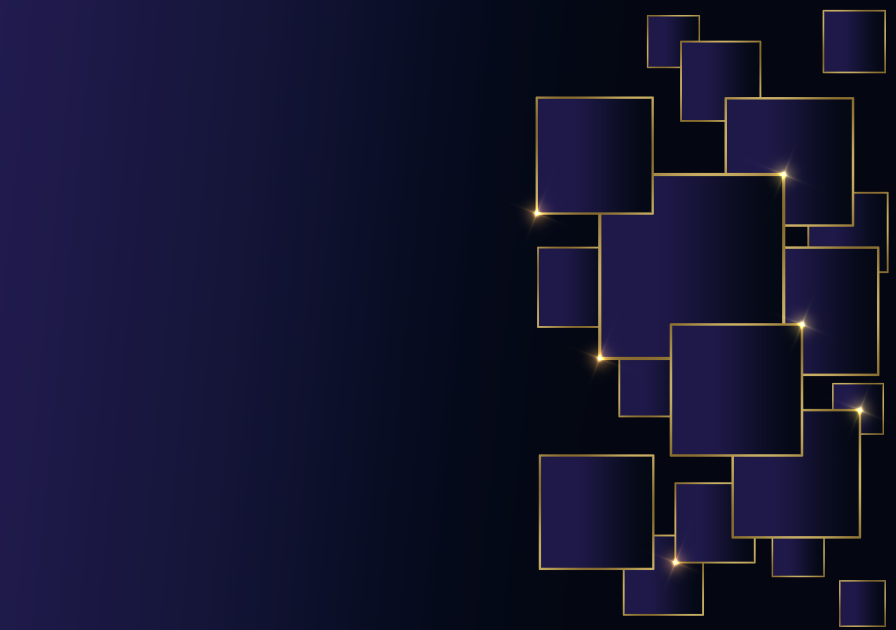
This background is drawn by a Shadertoy shader. Its source:

```glsl
// Overlapping navy squares with thin gold frames on a dark blue gradient.
// Tiles are painted back to front from (centre, half size) in canvas heights,
// then glints are added on the corners of some of the front tiles.

const vec3 INDIGO = vec3(0.130, 0.106, 0.310);
const vec3 NAVY = vec3(0.082, 0.084, 0.225);
const vec3 MIDNIGHT = vec3(0.020, 0.040, 0.110);
const vec3 INK = vec3(0.014, 0.028, 0.066);
const vec3 BRONZE = vec3(0.46, 0.35, 0.13);
const vec3 PALE_GOLD = vec3(0.92, 0.82, 0.50);

// Sideways fade, leaning slightly, from indigo to ink
vec3 backdrop(vec2 uv) {
    float t = uv.x + 0.07 * (0.5 - uv.y);
    vec3 color = mix(INDIGO, NAVY, smoothstep(-0.08, 0.30, t));
    color = mix(color, MIDNIGHT, smoothstep(0.20, 0.56, t));
    return mix(color, INK, smoothstep(0.45, 0.72, t));
}

float boxDistance(vec2 q, float halfSize) {
    vec2 d = abs(q) - halfSize;
    return length(max(d, 0.0)) + min(max(d.x, d.y), 0.0);
}

// Paints one framed tile over the colour below it
vec3 paintTile(vec3 below, vec2 p, vec3 tile, float pixel) {
    vec2 q = p - tile.xy;
    float d = boxDistance(q, tile.z);
    vec2 local = q / tile.z;

    // Fill: indigo on the left, nearly black on the right
    float shade = smoothstep(-0.55, 1.0, local.x);
    vec3 fill = mix(INDIGO * 0.94, INK * 1.2, shade);
    vec3 color = mix(below, fill, smoothstep(0.5, -0.5, d / pixel));

    // Frame: metallic sheen changes along the edges
    float halfWidth = 0.0007 + 0.0125 * tile.z;
    float sheen = 0.5 + 0.5 * sin(2.6 * (local.x - local.y) + 9.0 * tile.x);
    vec3 gold = mix(BRONZE, PALE_GOLD, 0.15 + 0.55 * sheen);
    float frame = clamp((halfWidth - abs(d)) / pixel + 0.5, 0.0, 1.0);
    return mix(color, gold, frame);
}

// Four-pointed glint with a soft halo and a bright core
vec3 glint(vec2 q, vec3 tint) {
    const float TILT = 0.38;
    q = mat2(cos(TILT), sin(TILT), -sin(TILT), cos(TILT)) * q;
    float r2 = dot(q, q);
    vec2 a = abs(q);
    float rays = exp(-a.x / 0.0018 - a.y / 0.013)
               + exp(-a.y / 0.0018 - a.x / 0.013);
    float halo = exp(-r2 / 0.00028);
    float core = exp(-r2 / 0.000022);
    return tint * (0.55 * rays + 0.36 * halo) + vec3(0.7, 0.65, 0.45) * core;
}

void mainImage(out vec4 fragColor, in vec2 fragCoord) {
    float pixel = 1.0 / iResolution.y;
    vec2 p = fragCoord * pixel;
    vec3 color = backdrop(fragCoord / iResolution.xy);

    // Small tiles at the back
    vec3 backTiles[10] = vec3[10](
        vec3(1.069, 0.934, 0.041), vec3(1.144, 0.871, 0.063),
        vec3(1.356, 0.934, 0.049), vec3(1.346, 0.631, 0.063),
        vec3(0.917, 0.544, 0.063), vec3(1.046, 0.402, 0.063),
        vec3(1.362, 0.351, 0.040), vec3(1.053, 0.087, 0.063),
        vec3(1.267, 0.126, 0.041), vec3(1.369, 0.042, 0.036));
    for (int i = 0; i < 10; i++) {
        color = paintTile(color, p, backTiles[i], pixel);
    }

    // Larger tiles in front
    vec3 frontTiles[8] = vec3[8](
        vec3(1.253, 0.743, 0.101), vec3(1.293, 0.506, 0.101),
        vec3(1.135, 0.170, 0.063), vec3(1.264, 0.248, 0.101),
        vec3(0.947, 0.187, 0.090), vec3(1.098, 0.577, 0.146),
        vec3(0.944, 0.753, 0.092), vec3(1.169, 0.381, 0.104));
    for (int i = 0; i < 8; i++) {
        color = paintTile(color, p, frontTiles[i], pixel);
    }

    // Glints on upper right and lower left corners
    ivec3 upperGlints = ivec3(3, 5, 7);
    ivec3 lowerGlints = ivec3(2, 5, 6);
    for (int i = 0; i < 3; i++) {
        vec3 upper = frontTiles[upperGlints[i]];
        vec3 lower = frontTiles[lowerGlints[i]];
        color += glint(p - upper.xy - upper.z, vec3(0.90, 0.78, 0.32));
        color += glint(p - lower.xy + lower.z, vec3(0.95, 0.66, 0.28));
    }

    fragColor = vec4(clamp(color, 0.0, 1.0), 1.0);
}
```
